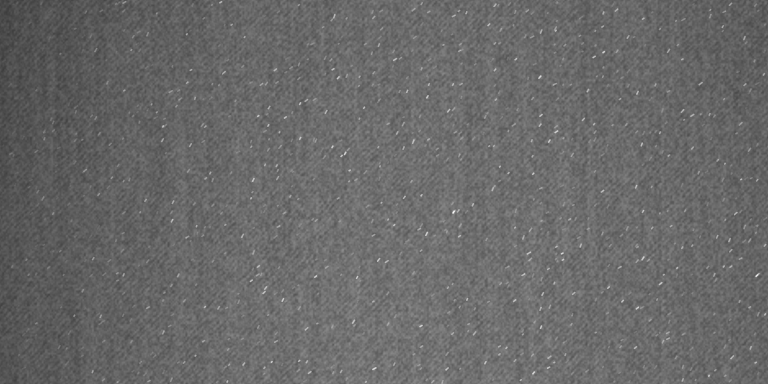
Give the GLSL for this texture, as a WebGL 2 fragment shader.

```glsl
#version 300 es
precision highp float;
// Grey denim: fine diagonal twill, vertical yarn streaks and pale lint flecks.

uniform vec2 u_resolution;
out vec4 fragColor;

const float TAU = 6.2831853;

float hash(vec2 p) {
    vec3 q = fract(vec3(p.xyx) * 0.1031);
    q += dot(q, q.yzx + 33.33);
    return fract((q.x + q.y) * q.z);
}

// Smooth value noise in the range -1 to 1.
float noise(vec2 p) {
    vec2 cell = floor(p);
    vec2 f = fract(p);
    f = f * f * (3.0 - 2.0 * f);
    float low = mix(hash(cell), hash(cell + vec2(1.0, 0.0)), f.x);
    float high = mix(hash(cell + vec2(0.0, 1.0)), hash(cell + 1.0), f.x);
    return 2.0 * mix(low, high, f.y) - 1.0;
}

float segmentDistance(vec2 p, vec2 halfSpan) {
    float t = clamp(dot(p, halfSpan) / dot(halfSpan, halfSpan), -1.0, 1.0);
    return length(p - halfSpan * t);
}

// Broad light: dim on the left, softer falloff to the right and top.
float illumination(vec2 uv) {
    float left = max(0.5 - uv.x, 0.0);
    float right = max(uv.x - 0.55, 0.0);
    return 0.447 - 0.50 * left * left - 0.25 * right * right
        - 0.035 * uv.y * uv.y;
}

// Long vertical yarns of uneven tone.
float yarnStreaks(vec2 p) {
    return 0.016 * noise(p * vec2(120.0, 5.0))
        + 0.012 * noise(p * vec2(52.0, 1.6) + 31.0);
}

// Ribs rising to the right, broken up by phase and strength.
float twill(vec2 p, float frequency) {
    float wobble = 0.22 * noise(p * 24.0 + 7.0);
    float strength = 0.7 + 0.5 * noise(p * 38.0 + 53.0);
    return strength * sin(TAU * ((p.x - p.y) * frequency + wobble));
}

float grain(vec2 p) {
    return 0.045 * noise(p * vec2(150.0, 125.0) + 11.0)
        + 0.038 * noise(p * vec2(235.0, 215.0) + 83.0);
}

// Sparse short dashes, one candidate per grid cell.
float flecks(vec2 p, float cells, float share, float seed, float pixel) {
    vec2 id = floor(p * cells);
    vec2 key = id + seed;
    vec2 jitter = vec2(hash(key + 17.0), hash(key + 41.0)) - 0.5;
    vec2 local = (fract(p * cells) - 0.5 - 0.45 * jitter) / cells;
    float angle = mix(0.45, 1.25, hash(key + 67.0));
    float reach = mix(0.0008, 0.0045, hash(key + 97.0));
    float d = segmentDistance(local, reach * vec2(cos(angle), sin(angle)));
    float shape = 1.0 - smoothstep(0.0015 - 0.5 * pixel, 0.0025 + 0.5 * pixel, d);
    float glow = hash(key + 131.0);
    return step(hash(key), share) * shape * mix(0.10, 0.38, glow * glow);
}

void main() {
    vec2 uv = gl_FragCoord.xy / u_resolution;
    vec2 p = gl_FragCoord.xy / u_resolution.y;
    float pixel = 1.0 / u_resolution.y;

    // Cloth shading, with contrast following the light.
    float light = illumination(uv);
    float weave = yarnStreaks(p) + 0.022 * twill(p, 61.0) + grain(p);
    float tone = light + weave * light / 0.43;

    // Two layers of lint in differing densities.
    float lint = flecks(p, 48.0, 0.11, 5.0, pixel)
        + flecks(p + 0.37, 57.0, 0.07, 211.0, pixel);
    tone += lint * smoothstep(0.24, 0.44, light);

    fragColor = vec4(vec3(clamp(tone, 0.0, 1.0)), 1.0);
}
```
